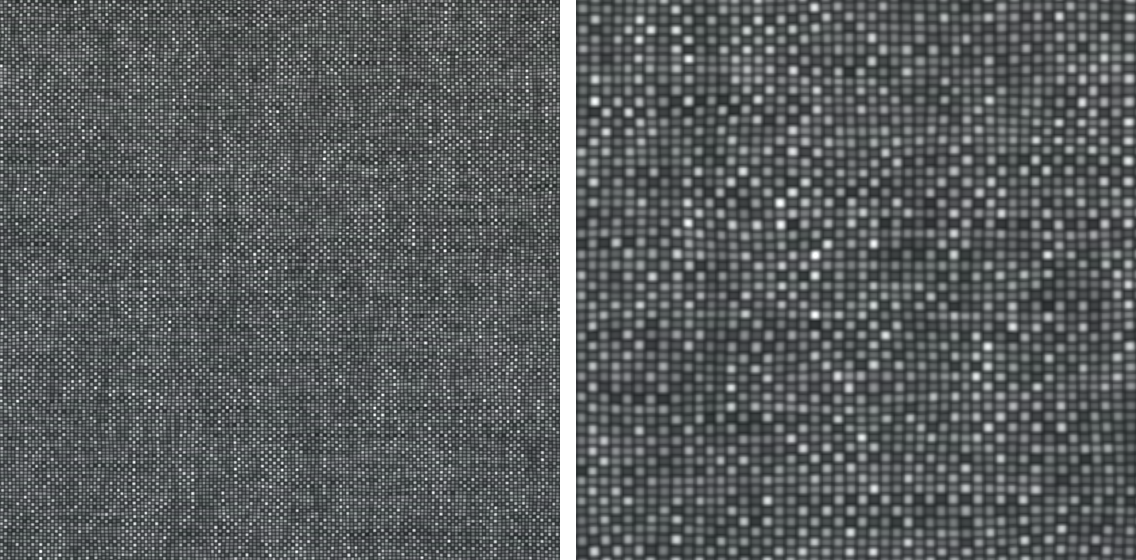
Left: the whole. Right: its middle third, enlarged.
Write a Shadertoy shader that draws this texture.

```glsl
const vec2 THREADS = vec2(144.0, 164.0);   // warp and weft threads across the canvas
const float WARP_TONE = 0.645;
const float WEFT_TONE = 0.400;
const float GAP_TONE = 0.105;              // shadow between the yarns
const float ROUND_ACROSS = 0.62;           // falloff towards a yarn's sides
const float ROUND_ALONG = 0.38;            // falloff where a yarn dives under
const float THREAD_VARIATION = 0.10;
const float SLUB_VARIATION = 0.16;
const float SHORT_VARIATION = 0.17;
const float CELL_VARIATION = 0.24;
const float STREAK_STRENGTH = 0.32;
const float PATCH_STRENGTH = 0.03;
const float WANDER = 0.25;                 // thread drift, in thread widths
const float SOFTNESS = 0.0024;             // filter width, in canvas units
const vec3 COOL_TINT = vec3(-0.014, 0.003, 0.010);
const vec3 WARM_TINT = vec3(-0.008, 0.003, 0.001);
const int SAMPLES = 4;
const float PI = 3.14159;

// Integer hash, result in -1..1
float hash(ivec2 cell, int seed) {
    uvec2 q = uvec2(cell + 4096) * uvec2(1597u, 3571u);
    uint h = q.x ^ (q.y * 2053u) ^ (uint(seed) * 7919u);
    h = (h ^ (h >> 15u)) * 739391u;
    h = (h ^ (h >> 13u)) * 914237u;
    h ^= h >> 16u;
    return float(h & 65535u) / 32767.5 - 1.0;
}

// Smooth noise along one thread
float threadNoise(float along, int thread, int seed) {
    float start = floor(along);
    float blend = smoothstep(0.0, 1.0, along - start);
    ivec2 knot = ivec2(int(start), thread);
    return mix(hash(knot, seed), hash(knot + ivec2(1, 0), seed), blend);
}

float noise(vec2 p, int seed) {
    vec2 corner = floor(p);
    vec2 blend = smoothstep(0.0, 1.0, p - corner);
    ivec2 c = ivec2(corner);
    float low = mix(hash(c, seed), hash(c + ivec2(1, 0), seed), blend.x);
    float high = mix(hash(c + ivec2(0, 1), seed), hash(c + ivec2(1, 1), seed), blend.x);
    return mix(low, high, blend.y);
}

// Brightness of a yarn, uneven along its length
float yarnTone(float base, float along, int thread, int seed, float streakSign) {
    float phase = 20.0 * hash(ivec2(thread, 0), seed);
    float variation = THREAD_VARIATION * hash(ivec2(thread, 1), seed)
        + SLUB_VARIATION * threadNoise(along / 13.0 + phase, thread, seed + 1)
        + SHORT_VARIATION * threadNoise(along / 3.0 + phase, thread, seed + 2);
    float streak = smoothstep(0.5, 0.95, threadNoise(along / 22.0 + phase, thread, seed + 3));
    return base * exp(variation + streakSign * STREAK_STRENGTH * streak);
}

// Plain weave: warp and weft take turns on top
vec3 weave(vec2 uv) {
    vec2 p = uv * THREADS;
    p += WANDER * vec2(noise(uv * vec2(40.0, 16.0), 51), noise(uv * vec2(16.0, 40.0), 52));
    ivec2 cell = ivec2(floor(p));
    bool warpOnTop = ((cell.x + cell.y) & 1) == 0;

    float tone = warpOnTop
        ? yarnTone(WARP_TONE, p.y, cell.x, 11, 0.5)
        : yarnTone(WEFT_TONE, p.x, cell.y, 31, -1.0);
    tone *= exp(CELL_VARIATION * hash(cell, 61));

    // Rounded beads: x runs across the top yarn, y along it
    vec2 arch = sin(PI * fract(p));
    arch = max(warpOnTop ? arch : arch.yx, 0.0);
    float height = pow(arch.x, ROUND_ACROSS) * pow(arch.y, ROUND_ALONG);
    tone = mix(GAP_TONE, tone, height);

    // Faint broad patches and a slow change of hue
    tone *= 1.0 + PATCH_STRENGTH * (noise(uv * 7.0, 71) + noise(uv * 19.0, 72));
    float warmth = smoothstep(0.3, 1.3, uv.y + 0.3 * uv.x);
    vec3 tint = mix(COOL_TINT, WARM_TINT, warmth);
    tint += vec3(0.010, 0.0, 0.008) * noise(p * vec2(0.15, 0.5), 73);
    return tone + tint;
}

void mainImage(out vec4 fragColor, in vec2 fragCoord) {
    // Supersampling over a small soft square smooths the yarn edges
    vec2 uv = fragCoord / iResolution.xy;
    vec2 width = max(vec2(SOFTNESS), 1.0 / iResolution.xy);
    vec3 color = vec3(0.0);
    for (int y = 0; y < SAMPLES; y++) {
        for (int x = 0; x < SAMPLES; x++) {
            vec2 offset = (vec2(x, y) + 0.5) / float(SAMPLES) - 0.5;
            color += weave(uv + offset * width);
        }
    }
    color /= float(SAMPLES * SAMPLES);
    fragColor = vec4(clamp(color, 0.0, 1.0), 1.0);
}
```
